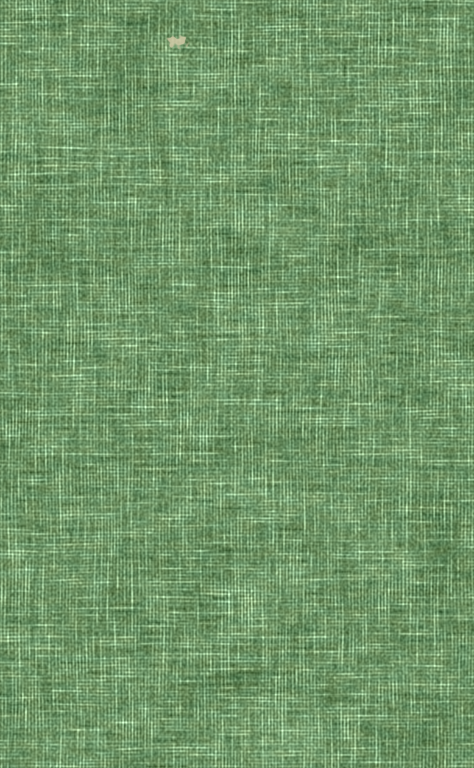
Write a Shadertoy shader that draws this texture.

```glsl
const float TAU = 6.2831853;

// Cloth: thread counts per canvas width, streak frequencies along threads
const float WARP_COUNT = 138.0;
const float WEFT_COUNT = 132.0;
const float WARP_STREAKS = 12.0;
const float WEFT_STREAKS = 10.0;
const float THREAD_WOBBLE = 0.7;

// Tone strengths
const float WARP_RIDGE = 0.072;
const float WEFT_RIDGE = 0.032;
const float WARP_VARIATION = 0.21;
const float WEFT_VARIATION = 0.21;
const float SLUB_GAIN = 0.06;
const float CROSSING_GAIN = 0.025;
const float GRAIN_GAIN = 0.17;
const float PATCH_GAIN = 0.055;
const float HUE_GAIN = 0.035;

// Colours
const vec3 CLOTH_GREEN = vec3(0.440, 0.588, 0.408);
const vec3 TONE_AXIS = vec3(0.95, 1.0, 0.95);
const vec3 HUE_AXIS = vec3(1.0, 0.0, -0.6);
const vec3 WORN_TAN = vec3(0.83, 0.80, 0.66);

// Worn fleck, in canvas widths
const vec2 FLECK_CENTER = vec2(0.375, 1.533);
const vec2 FLECK_RADIUS = vec2(0.022, 0.013);

const int SAMPLES = 2;

vec2 gradientAt(ivec2 cell) {
    uint h = uint(cell.x) * 1597334677u ^ uint(cell.y) * 3812015801u;
    h = (h ^ (h >> 15)) * 2246822519u;
    h = (h ^ (h >> 13)) * 3266489917u;
    h ^= h >> 16;
    float angle = TAU * float(h & 65535u) / 65536.0;
    return vec2(cos(angle), sin(angle));
}

float gradientNoise(vec2 p) {
    ivec2 cell = ivec2(floor(p));
    vec2 f = fract(p);
    vec2 u = f * f * f * (f * (f * 6.0 - 15.0) + 10.0);
    float a = dot(gradientAt(cell), f);
    float b = dot(gradientAt(cell + ivec2(1, 0)), f - vec2(1, 0));
    float c = dot(gradientAt(cell + ivec2(0, 1)), f - vec2(0, 1));
    float d = dot(gradientAt(cell + ivec2(1, 1)), f - vec2(1, 1));
    return mix(mix(a, b, u.x), mix(c, d, u.x), u.y);
}

// Rounded thread profile, brightest on its centre line
float ridge(float across) {
    return 0.5 - 0.5 * cos(TAU * across);
}

// Independent light and dark stretches along each thread
float threadShade(float across, float along, float seed) {
    float row = 3.0 * floor(across) + 0.5 + seed;
    return gradientNoise(vec2(along, row))
         + 0.6 * gradientNoise(vec2(along * 3.7 + 91.0, row + 1000.0));
}

float weaveTone(vec2 p) {
    float warp = p.x * WARP_COUNT
               + THREAD_WOBBLE * gradientNoise(p * vec2(14.0, 5.0));
    float weft = p.y * WEFT_COUNT
               + THREAD_WOBBLE * gradientNoise(p * vec2(5.0, 14.0) + 40.0);
    float warpRidge = ridge(warp);
    float weftRidge = ridge(weft);
    float warpShade = threadShade(warp, p.y * WARP_STREAKS, 2000.0);
    float weftShade = threadShade(weft, p.x * WEFT_STREAKS, 5000.0);

    // Areas where one thread direction shows more than the other
    float balance = gradientNoise(p * vec2(9.0, 12.0) + 17.0);
    float tone = WARP_RIDGE * (1.0 + 1.2 * balance) * (2.0 * warpRidge - 1.0)
               + WEFT_RIDGE * (1.0 - 1.2 * balance) * (2.0 * weftRidge - 1.0);
    tone += WARP_VARIATION * warpShade * warpRidge;
    tone += WEFT_VARIATION * weftShade * weftRidge;

    // Pale slubs and the over-under crossings
    tone += SLUB_GAIN * smoothstep(0.25, 0.60, weftShade) * weftRidge;
    tone += 0.6 * SLUB_GAIN * smoothstep(0.25, 0.60, warpShade) * warpRidge;
    tone += CROSSING_GAIN * sin(0.5 * TAU * warp) * sin(0.5 * TAU * weft);

    // Fibre grain and broad patches
    tone += GRAIN_GAIN * gradientNoise(p * vec2(170.0, 150.0) + 300.0);
    tone += PATCH_GAIN * gradientNoise(p * vec2(6.0, 8.0) + 70.0);
    return tone;
}

vec3 clothColor(vec2 p) {
    float hue = gradientNoise(p * vec2(22.0, 50.0) + 130.0);
    vec3 color = CLOTH_GREEN + TONE_AXIS * weaveTone(p) + HUE_AXIS * HUE_GAIN * hue;

    float fleck = length((p - FLECK_CENTER) / FLECK_RADIUS)
                + 0.9 * gradientNoise(p * 90.0);
    return mix(color, WORN_TAN, 0.85 * (1.0 - smoothstep(0.65, 1.05, fleck)));
}

void mainImage(out vec4 fragColor, in vec2 fragCoord) {
    vec3 sum = vec3(0.0);
    for (int j = 0; j < SAMPLES; j++) {
        for (int i = 0; i < SAMPLES; i++) {
            vec2 offset = (vec2(i, j) + 0.5) / float(SAMPLES) - 0.5;
            sum += clothColor((fragCoord + offset) / iResolution.x);
        }
    }
    fragColor = vec4(clamp(sum / float(SAMPLES * SAMPLES), 0.0, 1.0), 1.0);
}
```
